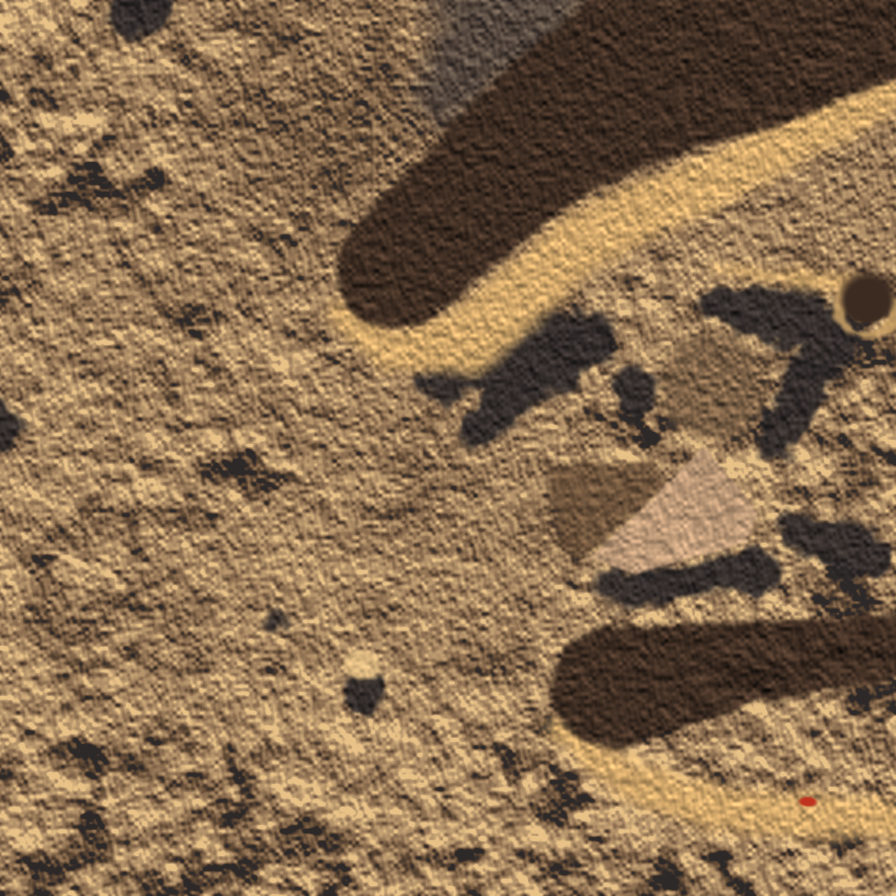
A WebGL 1 fragment shader for this texture:

```glsl
precision highp float;

// Low sun over coarse sand with two foot-shaped hollows, a flat stone and a pebble.
// Grain and clumps are noise relief lit by differences along the sun direction;
// hollows, rims and cast shadows are tapered capsules with ragged edges.

uniform vec2 u_resolution;

const vec2 SUN = vec2(0.34, 0.94);
const float CLUMP_GAIN = 0.50;
const float GRAIN_GAIN = 0.85;
const float CLUMP_REACH = 0.014;
const float GRAIN_REACH = 0.0045;
const float RAGGED = 0.034;
const vec3 SHADOW = vec3(0.18, 0.16, 0.16);
const vec3 HOLLOW = vec3(0.235, 0.17, 0.13);
const vec3 UMBER = vec3(0.37, 0.28, 0.20);
const vec3 SAND = vec3(0.56, 0.44, 0.32);
const vec3 LIT_SAND = vec3(0.71, 0.58, 0.42);
const vec3 GOLD = vec3(0.91, 0.76, 0.53);
const vec3 RIM = vec3(0.84, 0.67, 0.42);
const vec3 STONE = vec3(0.74, 0.60, 0.47);

float hash(vec2 p) {
  vec3 q = fract(p.xyx * 0.1031);
  q += dot(q, q.yzx + 33.33);
  return fract((q.x + q.y) * q.z);
}

float noise(vec2 p) {
  vec2 i = floor(p), f = fract(p);
  f = f * f * (3.0 - 2.0 * f);
  return mix(mix(hash(i), hash(i + vec2(1.0, 0.0)), f.x),
             mix(hash(i + vec2(0.0, 1.0)), hash(i + 1.0), f.x), f.y);
}

float clumpHeight(vec2 p) {
  return noise(p * 34.0) + 0.65 * noise(p * 67.0 + 9.0);
}

float grainHeight(vec2 p) {
  return 0.5 * noise(p * 128.0 + 3.0) + 0.4 * noise(p * 235.0 + 17.0);
}

// Capsule whose radius runs from ra at a to rb at b
float taper(vec2 p, vec2 a, vec2 b, float ra, float rb) {
  vec2 d = b - a;
  float t = clamp(dot(p - a, d) / dot(d, d), 0.0, 1.0);
  return length(p - a - d * t) - mix(ra, rb, t);
}

float side(vec2 p, vec2 a, vec2 b) {
  vec2 d = normalize(b - a);
  return dot(p - a, vec2(-d.y, d.x));
}

// Convex five-sided plate, corners in clockwise order
float plate(vec2 p, vec2 a, vec2 b, vec2 c, vec2 d, vec2 e) {
  return max(max(max(side(p, a, b), side(p, b, c)),
             max(side(p, c, d), side(p, d, e))), side(p, e, a));
}

float cover(float d, float soft) {
  return 1.0 - smoothstep(-soft, soft, d);
}

float spot(vec2 p, vec2 c, float r) {
  vec2 d = (p - c) / r;
  return exp(-dot(d, d));
}

vec3 sandRamp(float t) {
  vec3 c = mix(SHADOW, UMBER, smoothstep(0.10, 0.32, t));
  c = mix(c, SAND, smoothstep(0.28, 0.50, t));
  c = mix(c, LIT_SAND, smoothstep(0.48, 0.68, t));
  return mix(c, GOLD, smoothstep(0.66, 0.90, t));
}

void main() {
  vec2 p = gl_FragCoord.xy / u_resolution;
  float grain = grainHeight(p) - grainHeight(p + SUN * GRAIN_REACH);
  float lump = clumpHeight(p) - clumpHeight(p + SUN * CLUMP_REACH);
  float fray = 0.6 * noise(p * 38.0 + 5.0) + 0.4 * noise(p * 90.0) - 0.5;
  float rough = fray * RAGGED;
  float crisp = rough * 0.35;

  // Where the ground is churned, and its broad brightness
  float clump = 0.22 + 0.85 * spot(p, vec2(0.06, 0.90), 0.23);
  clump += 0.75 * smoothstep(0.34, 0.12, p.y);
  clump += 0.6 * spot(p, vec2(0.25, 0.52), 0.16) + 0.5 * spot(p, vec2(0.04, 0.42), 0.14);
  clump += 0.75 * smoothstep(0.56, 0.72, p.x) * smoothstep(0.74, 0.62, p.y);
  clump = min(clump, 1.0);
  float pits = smoothstep(0.56, 0.74, 0.6 * noise(p * 19.0 + 31.0) + 0.4 * noise(p * 47.0));
  float tone = 0.54 + CLUMP_GAIN * clump * lump + GRAIN_GAIN * grain;
  tone += 0.06 * clump - 0.36 * pits * clump + 0.10 * (noise(p * 6.0) - 0.5);
  tone -= 0.13 * spot(p, vec2(0.36, 0.88), 0.17);
  vec3 color = sandRamp(tone);

  // Smooth pocket beside the upper hollow
  color = mix(color, SAND * (0.86 + grain), cover(length(p - vec2(0.795, 0.57)) - 0.06 + crisp, 0.012));

  // Ragged cast shadows
  float d = taper(p, vec2(0.612, 0.609), vec2(0.528, 0.515), 0.046, 0.012);
  d = min(d, taper(p, vec2(0.475, 0.572), vec2(0.65, 0.618), 0.016, 0.035));
  d = min(d, taper(p, vec2(0.80, 0.662), vec2(0.89, 0.642), 0.022, 0.036));
  d = min(d, taper(p, vec2(0.866, 0.508), vec2(0.925, 0.625), 0.02, 0.034));
  d = min(d, taper(p, vec2(0.68, 0.342), vec2(0.85, 0.365), 0.018, 0.025));
  d = min(d, taper(p, vec2(0.89, 0.41), vec2(0.97, 0.38), 0.022, 0.024));
  d = min(d, min(length(p - vec2(0.71, 0.56)) - 0.024, length(p - vec2(0.0, 0.525)) - 0.022));
  d = min(d, min(length(p - vec2(0.156, 0.99)) - 0.036, length(p - vec2(0.306, 0.30)) - 0.013));
  d = min(d, length(p - vec2(0.404, 0.232)) - 0.022);
  color = mix(color, SHADOW * (1.0 + 1.2 * grain), 0.94 * cover(d + rough, 0.007));
  float veil = cover(taper(p, vec2(0.50, 0.90), vec2(0.57, 1.0), 0.035, 0.09) + rough, 0.035);
  color = mix(color, SHADOW * (1.3 + 1.5 * grain), 0.72 * veil);

  // Sunlit rims
  d = taper(p, vec2(0.378, 0.65), vec2(0.436, 0.609), 0.012, 0.024);
  d = min(d, taper(p, vec2(0.436, 0.609), vec2(0.521, 0.618), 0.022, 0.036));
  d = min(d, taper(p, vec2(0.521, 0.618), vec2(0.651, 0.733), 0.036, 0.034));
  d = min(d, taper(p, vec2(0.651, 0.733), vec2(0.807, 0.805), 0.034, 0.030));
  d = min(d, taper(p, vec2(0.807, 0.805), vec2(1.003, 0.896), 0.028, 0.020));
  d = min(d, taper(p, vec2(0.622, 0.185), vec2(0.703, 0.128), 0.012, 0.022));
  d = min(d, taper(p, vec2(0.703, 0.128), vec2(0.807, 0.095), 0.022, 0.024));
  d = min(d, taper(p, vec2(0.807, 0.095), vec2(1.01, 0.085), 0.024, 0.022));
  d = min(d, taper(p, vec2(0.80, 0.70), vec2(0.95, 0.682), 0.006, 0.010));
  color = mix(color, RIM * (1.0 + 0.65 * grain), 0.88 * cover(d + crisp, 0.012));

  // Small ringed dimple
  d = length((p - vec2(0.968, 0.652)) * vec2(0.9, 1.1)) - 0.028;
  color = mix(color, RIM, 0.8 * cover(abs(d) - 0.006 + crisp, 0.004));
  color = mix(color, HOLLOW, cover(d + 0.006 + 0.6 * (p.y - 0.652) * -1.0, 0.005));

  // Shaded foot hollows
  d = taper(p, vec2(0.443, 0.698), vec2(0.612, 0.857), 0.066, 0.081);
  d = min(d, taper(p, vec2(0.612, 0.857), vec2(0.833, 0.987), 0.081, 0.130));
  d = min(d, taper(p, vec2(0.833, 0.987), vec2(1.042, 1.039), 0.130, 0.105));
  d = min(d, taper(p, vec2(0.684, 0.234), vec2(0.833, 0.26), 0.068, 0.046));
  d = min(d, taper(p, vec2(0.833, 0.26), vec2(1.02, 0.28), 0.046, 0.034));
  float depth = 1.0 + 1.3 * grain + 0.35 * lump * smoothstep(0.62, 0.85, p.x);
  color = mix(color, HOLLOW * depth, 0.97 * cover(d + crisp, 0.006));

  // Dull slab, then the lit stone leaning over it
  d = plate(p, vec2(0.612, 0.479), vec2(0.73, 0.486), vec2(0.745, 0.455), vec2(0.664, 0.388), vec2(0.625, 0.388));
  color = mix(color, UMBER * (1.1 + grain), 0.9 * cover(d + crisp, 0.005));
  d = plate(p, vec2(0.661, 0.378), vec2(0.785, 0.501), vec2(0.847, 0.427), vec2(0.833, 0.394), vec2(0.71, 0.359));
  color = mix(color, STONE * (1.0 + 0.6 * grain + 0.2 * fray), cover(d + 0.4 * crisp, 0.003));

  // Pebble and a red fleck
  d = length((p - vec2(0.404, 0.258)) * vec2(0.9, 1.25)) - 0.02;
  color = mix(color, GOLD * (0.95 + 0.4 * grain), cover(d + crisp, 0.004));
  d = length((p - vec2(0.901, 0.105)) * vec2(0.7, 1.2)) - 0.006;
  color = mix(color, vec3(0.75, 0.20, 0.12), cover(d + 0.3 * crisp, 0.002));

  gl_FragColor = vec4(clamp(color, 0.0, 1.0), 1.0);
}
```
